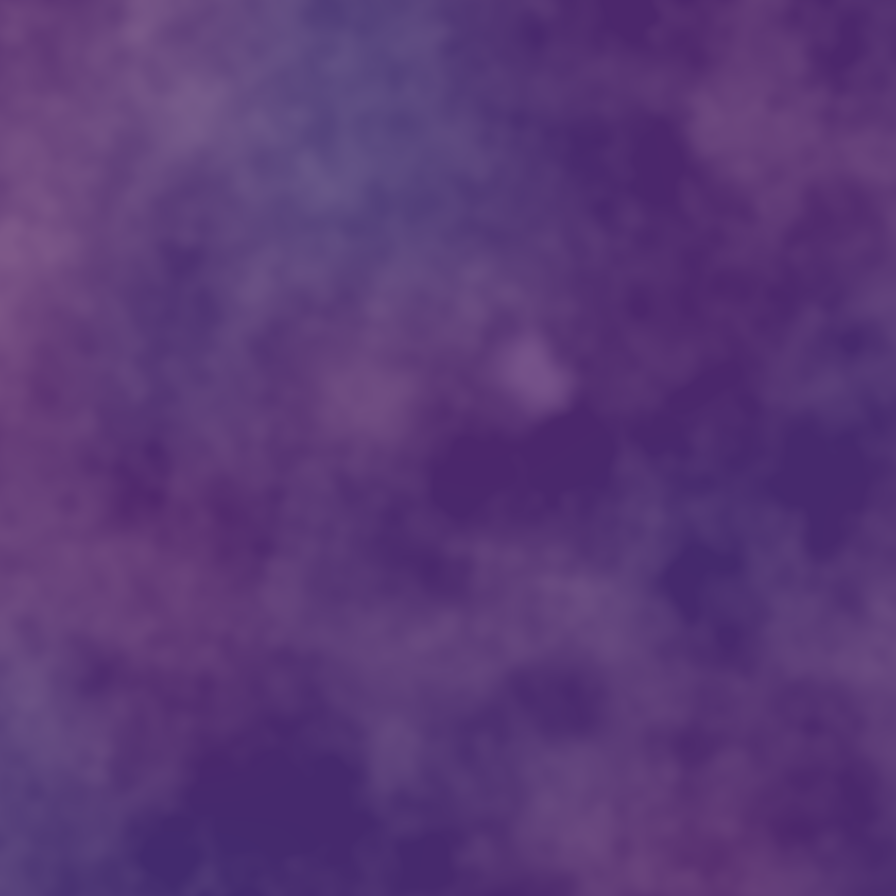
Reproduce this texture procedurally as a Shadertoy shader.

```glsl
// Soft, blurred purple cloud with dark smudges, a few pale glows and faint grain.
#define DEEP vec3(0.295, 0.165, 0.43)
#define PALE vec3(0.445, 0.325, 0.525)
#define GLOW vec3(0.53, 0.39, 0.59)
#define HUE_SHIFT vec3(0.055, -0.020, -0.012)
#define CLOUD_SCALE 2.6
#define CLOUD_CONTRAST 0.78
#define MID_TONE 0.50
#define SMUDGE_CELLS 7.0
#define SMUDGE_DEPTH 0.24
#define GLOW_CELLS 3.0
#define GRAIN_SCALE 52.0
#define GRAIN_DEPTH 0.055

float hash(vec2 p) {
    vec3 q = fract(p.xyx * vec3(0.1031, 0.1030, 0.0973));
    q += dot(q, q.yzx + 33.33);
    return fract((q.x + q.y) * q.z);
}

// Smooth value noise from -1 to 1.
float noise(vec2 p) {
    vec2 cell = floor(p), f = fract(p);
    f = f * f * f * (f * (f * 6.0 - 15.0) + 10.0);
    float low = mix(hash(cell), hash(cell + vec2(1, 0)), f.x);
    float high = mix(hash(cell + vec2(0, 1)), hash(cell + vec2(1, 1)), f.x);
    return 2.0 * mix(low, high, f.y) - 1.0;
}

// Octaves are turned against each other to hide the lattice.
float cloud(vec2 p) {
    const mat2 turn = mat2(0.8, 0.6, -0.6, 0.8);
    float sum = 0.0, weight = 0.5;
    for (int i = 0; i < 5; i++) {
        sum += weight * noise(p);
        p = turn * p * 2.03 + 17.3;
        weight *= 0.72;
    }
    return sum;
}

// Soft round blots, one in each chosen cell of a jittered grid.
float blots(vec2 p, float share, float radius, float seed) {
    vec2 cell = floor(p);
    float cover = 0.0;
    for (int y = -1; y <= 1; y++)
    for (int x = -1; x <= 1; x++) {
        vec2 id = cell + vec2(x, y);
        vec2 center = id + 0.2 + 0.6 * vec2(hash(id + seed), hash(id + seed + 41.7));
        float size = radius * mix(0.7, 1.2, hash(id + seed + 83.1));
        float chosen = step(hash(id + seed + 127.9), share);
        cover = max(cover, chosen * (1.0 - smoothstep(0.15, 1.0, length(p - center) / size)));
    }
    return cover;
}

void mainImage(out vec4 fragColor, in vec2 fragCoord) {
    vec2 uv = fragCoord / iResolution.y;
    vec2 warped = uv + 0.018 * vec2(noise(uv * 14.0), noise(uv * 14.0 + 60.0));

    // Cloud brightness with smudges and fine grain
    float tone = MID_TONE + CLOUD_CONTRAST * cloud(uv * CLOUD_SCALE + 5.0);
    tone -= SMUDGE_DEPTH * blots(warped * SMUDGE_CELLS, 0.35, 0.55, 11.0);
    tone += GRAIN_DEPTH * noise(uv * GRAIN_SCALE);
    vec3 color = mix(DEEP, PALE, clamp(tone, -0.05, 1.15));

    // Slow drift between bluish and reddish purple
    float drift = noise(uv * 2.3 + 31.0) + 0.5 * noise(uv * 5.1 + 73.0);
    color += HUE_SHIFT * 0.6 * drift;

    // Rare pale pink glows
    float glow = blots(warped * GLOW_CELLS, 0.25, 0.24, 29.0);
    color = mix(color, GLOW, 0.65 * glow);

    fragColor = vec4(color, 1.0);
}
```
